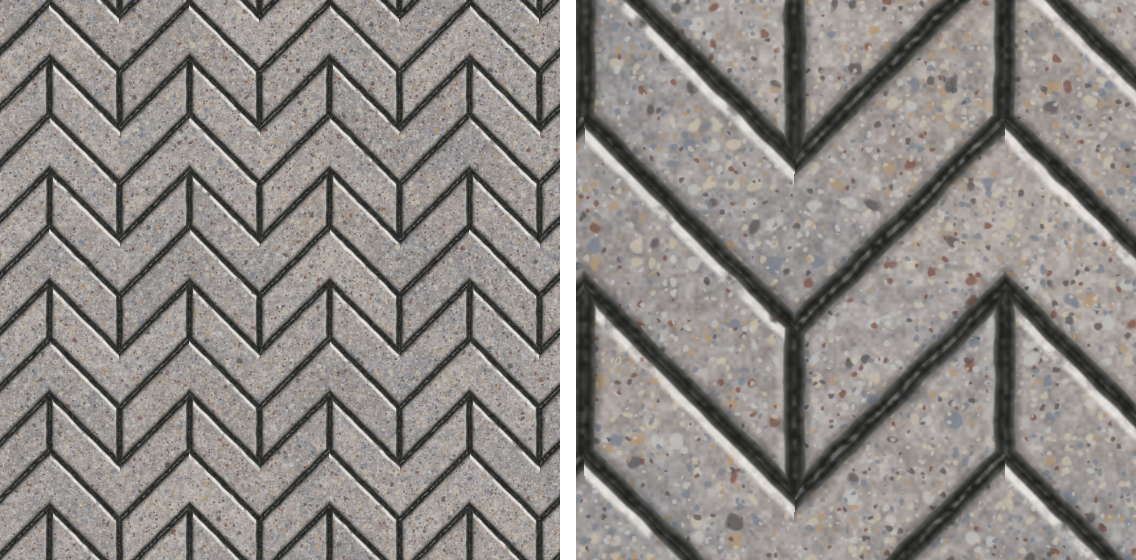
Left: the whole. Right: its middle third, enlarged.
Write a Shadertoy shader that draws this texture.

```glsl
// Chevron paving of speckled grey stone, with dark grooves and edges lit from the upper right.

const vec2 REPEATS = vec2(4.0, 10.0);      // zigzag waves across, rows down
const vec2 FIRST_PEAK = vec2(0.0885, 0.004);
const float GROOVE = 0.0062;               // half width of a groove
const float LIT_GROOVE = 0.0042;           // narrower half on the lit side
const float BEVEL = 0.0105;                // outer reach of the lit edge

const vec3 STONE = vec3(0.635, 0.612, 0.602);
const vec3 HIGHLIGHT = vec3(0.92, 0.905, 0.885);
const vec3 GROOVE_DEEP = vec3(0.165, 0.167, 0.16);
const vec3 GROOVE_RIM = vec3(0.305, 0.305, 0.292);

float hash(vec2 p) {
    vec3 q = fract(vec3(p.xyx) * 0.1031);
    q += dot(q, q.yzx + 33.33);
    return fract((q.x + q.y) * q.z);
}

float noise(vec2 p) {
    vec2 i = floor(p), f = fract(p);
    f = f * f * (3.0 - 2.0 * f);
    return mix(mix(hash(i), hash(i + vec2(1, 0)), f.x),
               mix(hash(i + vec2(0, 1)), hash(i + vec2(1, 1)), f.x), f.y);
}

float fbm(vec2 p) {
    float sum = 0.0, gain = 0.5;
    for (int i = 0; i < 4; i++) {
        sum += gain * noise(p);
        p = p * 2.03 + 17.1;
        gain *= 0.5;
    }
    return sum / 0.9375;
}

// Pebble colour picked by a random value: cream, pale grey, blue grey, tan, rust, dark
vec3 pebbleColour(float pick) {
    if (pick < 0.24) return vec3(0.78, 0.74, 0.66);
    if (pick < 0.46) return vec3(0.76, 0.76, 0.75);
    if (pick < 0.70) return vec3(0.47, 0.50, 0.55);
    if (pick < 0.83) return vec3(0.69, 0.58, 0.45);
    if (pick < 0.90) return vec3(0.48, 0.32, 0.27);
    return vec3(0.34, 0.33, 0.33);
}

// One layer of irregular pebbles, at most one in each cell
vec3 addPebbles(vec3 col, vec2 p, float cells, float density, float blur) {
    vec2 q = p * cells + 0.35 * vec2(noise(p * cells * 1.7), noise(p * cells * 1.7 + 41.0));
    vec2 id = floor(q) + cells;
    vec2 centre = 0.35 + 0.3 * vec2(hash(id + 3.1), hash(id + 7.7));
    float radius = mix(0.14, 0.36, hash(id + 11.3));
    float soft = 0.08 + blur * cells;
    float cover = 1.0 - smoothstep(radius - soft, radius + soft, length(fract(q) - centre));
    cover *= step(hash(id + 19.9), density);
    return mix(col, pebbleColour(hash(id + 29.3)), cover * 0.75);
}

vec3 stone(vec2 p, float tint, float blur) {
    vec3 col = STONE + (tint - 0.5) * 0.05;
    float warmth = fbm(p * 11.0 + 5.0) - 0.5;
    col += warmth * vec3(0.09, 0.05, 0.015);
    col += 0.20 * (fbm(p * 130.0) - 0.5) + 0.10 * (noise(p * 390.0) - 0.5);
    for (int i = 0; i < 3; i++) {
        float layer = float(i);
        col = addPebbles(col, p + layer * 0.37, 85.0 + 65.0 * layer, 0.34, blur);
    }
    return col;
}

void mainImage(out vec4 fragColor, in vec2 fragCoord) {
    vec2 p = fragCoord / iResolution.xy;
    float px = 1.0 / iResolution.y;

    // Zigzag coordinates, with slightly uneven edges
    vec2 wobble = vec2(noise(p * 70.0), noise(p * 70.0 + 31.0)) - 0.5;
    vec2 g = vec2(p.x, 1.0 - p.y) - FIRST_PEAK + wobble * 0.0016;
    float wave = g.x * REPEATS.x;
    float side = fract(wave + 0.5) - 0.5;          // negative left of a peak
    float fromPeak = abs(side) / REPEATS.x;
    float v = (g.y - fromPeak) * REPEATS.y;
    float row = floor(v);
    bool peakJoint = mod(row, 2.0) > 0.5;          // rows alternate joint position
    vec2 tile = vec2(floor(peakJoint ? wave : wave + 0.5), row);

    // Distances to the slanted edges and to the upright joint
    float slant = 0.70711 / REPEATS.y;
    float top = fract(v) * slant;
    float bottom = slant - top;
    float joint = peakJoint ? fromPeak : 0.5 / REPEATS.x - fromPeak;
    bool falling = side > 0.0;
    bool leftOfJoint = falling != peakJoint;
    float litTop = falling ? top + GROOVE - LIT_GROOVE : top;
    float d = min(min(litTop, bottom), joint);

    // Stone face, soft shade beside the grooves
    float grain = noise(p * 300.0);
    vec3 col = stone(p, hash(tile + 50.0), px * 0.6);
    col *= mix(0.78, 1.0, smoothstep(GROOVE, GROOVE + 0.006, d));

    // Worn bright bevels
    float wear = smoothstep(0.12, 0.5, fbm(p * 75.0 + 9.0)) * (0.75 + 0.25 * grain);
    float lit = falling ? 1.0 - smoothstep(BEVEL - 0.003, BEVEL + 0.001, top) : 0.0;
    float litJoint = leftOfJoint ? 1.0 - smoothstep(0.008, 0.0125, joint) : 0.0;
    col = mix(col, HIGHLIGHT, max(lit * wear, litJoint * 0.45 * wear));

    // Groove with a gritty ridge along its middle
    float edge = max(0.0011, px * 0.7);
    float groove = 1.0 - smoothstep(GROOVE - edge, GROOVE + edge, d);
    vec3 grooveCol = mix(GROOVE_DEEP, GROOVE_RIM, smoothstep(0.0025, 0.0058, d));
    float ridge = 1.0 - smoothstep(0.0005, 0.0021, d);
    bool rising = !falling && min(top, bottom) < joint;
    grooveCol += ridge * grain * (rising ? 0.24 : 0.08) + 0.09 * (grain - 0.5);
    col = mix(col, grooveCol, groove);

    fragColor = vec4(clamp(col, 0.0, 1.0), 1.0);
}
```
